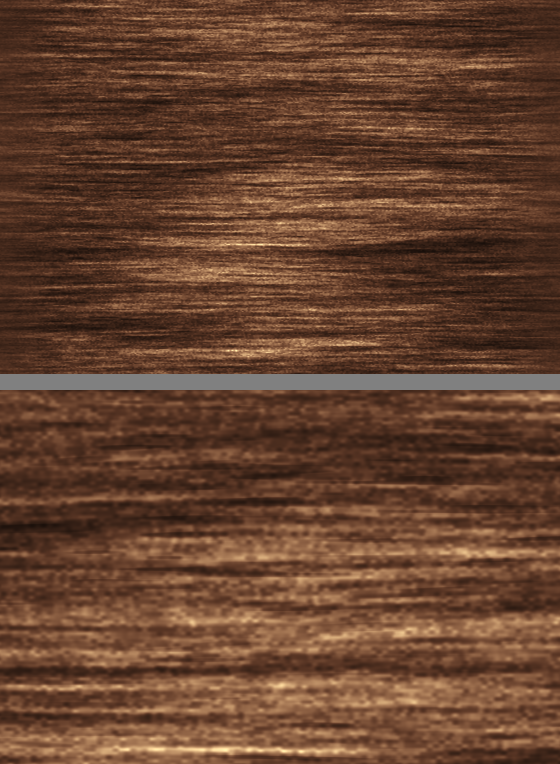
Top: the whole. Bottom: its middle third, enlarged.
This texture is drawn by a WebGL 2 fragment shader. Its source:

```glsl
#version 300 es
precision highp float;
// Dark brown wood with long thin horizontal fibres, pores and dimmer borders.
// Stretched noise layers, each row slid at random, add up to a tone that an
// exponential ramp turns into colour. Every layer wraps, so the result tiles.

#define BAND_AMOUNT 0.82
#define STREAK_AMOUNT 0.85
#define FIBRE_AMOUNT 1.2
#define GRAIN_AMOUNT 0.72
#define PORE_AMOUNT 0.85
#define WAVINESS 0.003
#define SIDE_SHADE 0.5
#define MID_RED 0.345
#define CONTRAST 0.365
#define HIGHLIGHT_KNEE 1.2

uniform vec2 u_resolution;
out vec4 fragColor;

const float TAU = 6.2831853;

// Integer hash of a cell and a layer seed, from 0 to 1.
float hash(ivec2 cell, int seed) {
    uint h = uint(cell.x) * 1597334677u ^ uint(cell.y) * 3812015801u
           ^ uint(seed) * 2654435769u;
    h = (h ^ (h >> 15)) * 2246822519u;
    h = (h ^ (h >> 13)) * 3266489917u;
    h ^= h >> 16;
    return float(h >> 8) / 16777216.0;
}

// One row of smooth noise along x, slid by a random amount, from -1 to 1.
float rowNoise(float x, int row, int columns, int seed) {
    float p = fract(x + hash(ivec2(977, row), seed)) * float(columns);
    int left = int(floor(p)) % columns;
    int right = (left + 1) % columns;
    float a = hash(ivec2(left, row), seed);
    float b = hash(ivec2(right, row), seed);
    return mix(a, b, smoothstep(0.0, 1.0, fract(p))) * 2.0 - 1.0;
}

// Wrapping noise with whole counts of columns and rows.
float fibres(vec2 uv, int columns, int rows, int seed) {
    float p = fract(uv.y) * float(rows);
    int low = int(floor(p)) % rows;
    int high = (low + 1) % rows;
    return mix(rowNoise(uv.x, low, columns, seed),
               rowNoise(uv.x, high, columns, seed),
               smoothstep(0.0, 1.0, fract(p)));
}

// Brown ramp: red grows exponentially, highlights are held back and paler.
vec3 woodColour(float tone) {
    tone -= 0.2 * max(tone - HIGHLIGHT_KNEE, 0.0);
    float red = MID_RED * exp(CONTRAST * tone);
    float pale = max(red - 0.34, 0.0);
    return red * vec3(1.0, 0.598 + 0.4 * pale, 0.406 + 0.33 * pale);
}

void main() {
    vec2 uv = gl_FragCoord.xy / u_resolution;

    // Gentle waves in the direction of the grain.
    vec2 p = uv;
    p.y += WAVINESS * sin(TAU * (uv.x + 2.0 * uv.y));
    p.y += 0.4 * WAVINESS * sin(TAU * (3.0 * uv.x - 5.0 * uv.y) + 1.0);

    // Broad bands and long streaks.
    float band = fibres(p, 3, 12, 1);
    float tone = BAND_AMOUNT * band;
    tone += 0.85 * STREAK_AMOUNT * fibres(p, 4, 40, 2);
    tone += STREAK_AMOUNT * fibres(p, 5, 112, 3);

    // Thin fibres and sharp grain, softer towards the side borders.
    float detail = 0.85 * FIBRE_AMOUNT * fibres(p, 9, 190, 4);
    detail += 0.55 * FIBRE_AMOUNT * fibres(p, 50, 230, 7);
    detail += GRAIN_AMOUNT * fibres(p, 290, 300, 5);
    float pore = smoothstep(0.3, 0.85, fibres(p, 20, 205, 6));
    detail -= PORE_AMOUNT * (1.0 - 0.5 * band) * (pore - 0.12);
    float sideDistance = min(uv.x, 1.0 - uv.x);
    float sharp = mix(0.45, 1.0, smoothstep(0.0, 0.13, sideDistance));
    tone = (tone + detail) * sharp;

    // Light falls on the middle, a little above the centre.
    tone -= SIDE_SHADE * cos(TAU * uv.x);
    tone += 0.3 * cos(TAU * (uv.y - 0.58));

    fragColor = vec4(woodColour(tone), 1.0);
}
```
